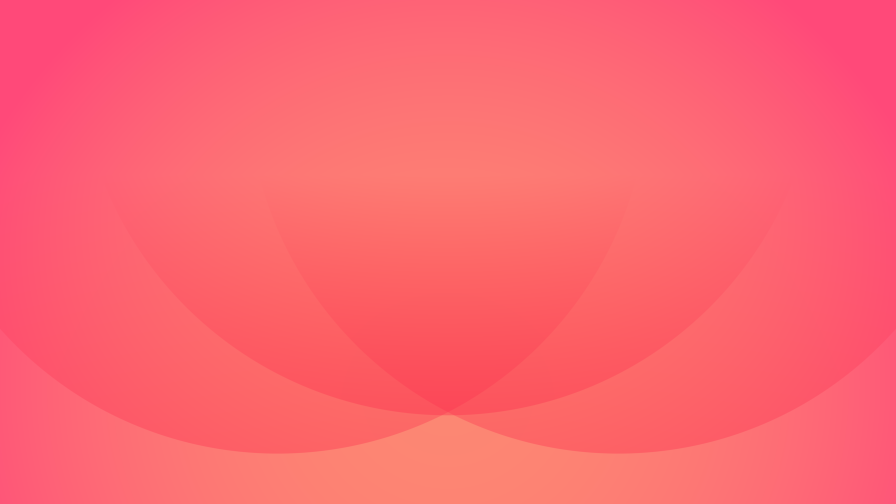
Reproduce this background procedurally as a WebGL 1 fragment shader.

```glsl
precision highp float;
// Coral radial glow on pink, with three overlapping translucent discs fading upward.

uniform vec2 u_resolution;

const float RADIUS = 0.736;

// Coverage of a disc, with an edge about one pixel wide
float disc(vec2 p, vec2 center) {
    float pixel = 1.0 / u_resolution.y;
    return 1.0 - smoothstep(-0.7 * pixel, 0.7 * pixel, length(p - center) - RADIUS);
}

// Opacity ramp: clear at mid height, strongest at the lowest point of the disc
float fade(float y, float bottom) {
    return 0.37 * clamp((0.653 - y) / (0.653 - bottom), 0.0, 1.0);
}

void main() {
    // Units of canvas height, x measured from the middle
    vec2 p = (gl_FragCoord.xy - vec2(0.5 * u_resolution.x, 0.0)) / u_resolution.y;

    // Elliptical glow, brightest low in the middle
    vec2 q = (p - vec2(0.0, 0.236)) / vec2(0.914, 0.88);
    float falloff = min(dot(q, q) / 1.29, 1.0);
    vec3 coral = vec3(0.99, 0.53, 0.45);
    vec3 pink = vec3(1.0, 0.285, 0.475);
    vec3 color = mix(coral, pink, falloff);

    // Left, middle and right discs; the middle one sits higher
    vec3 crimson = vec3(0.99, 0.17, 0.3);
    for (int i = -1; i <= 1; i++) {
        float side = float(i);
        vec2 center = vec2(0.338 * side, 0.912 - 0.076 * abs(side));
        color = mix(color, crimson, disc(p, center) * fade(p.y, center.y - RADIUS));
    }

    gl_FragColor = vec4(color, 1.0);
}
```
